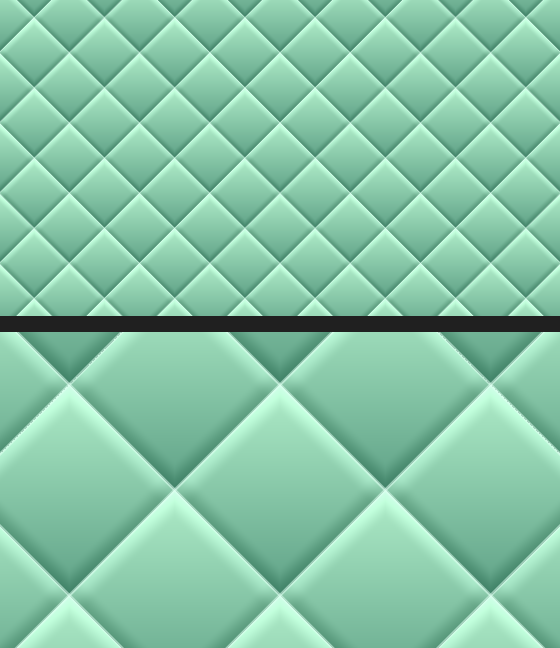
Top: the whole. Bottom: its middle third, enlarged.
Reproduce this pattern procedurally as a Shadertoy shader.

```glsl
const float TILES_DOWN = 4.5;      // diamond heights per canvas height
const float BEVEL_WIDTH = 0.10;    // in diamond heights
const float BEVEL_STRENGTH = 0.12;
const float SEAM_WIDTH = 0.014;
const float SEAM_OPACITY = 0.55;
const vec3 BODY_TOP = vec3(0.69, 0.93, 0.79);
const vec3 BODY_BOTTOM = vec3(0.37, 0.63, 0.525);
const vec3 SEAM_COLOR = vec3(0.88, 1.0, 0.95);

// Soft falloff inward from an edge
float bevel(float edgeDistance) {
    return 1.0 - smoothstep(0.0, BEVEL_WIDTH, edgeDistance);
}

// Antialiased coverage of a thin line
float lineCoverage(float distanceToLine, float pixel) {
    float halfWidth = 0.5 * SEAM_WIDTH;
    float covered = min(distanceToLine + 0.5 * pixel, halfWidth)
                  - max(distanceToLine - 0.5 * pixel, -halfWidth);
    return clamp(covered / pixel, 0.0, 1.0);
}

void mainImage(out vec4 fragColor, in vec2 fragCoord) {
    float pixel = TILES_DOWN / iResolution.y;
    vec2 p = (fragCoord - 0.5 * iResolution.xy) * pixel;

    // Diagonal axes turn the diamonds into unit squares
    vec2 cell = fract(vec2(p.x + p.y, p.y - p.x) + 0.5) - 0.5;
    float height = 0.5 * (cell.x + cell.y);

    // Vertical gradient with a lit upper rim and a shaded lower rim
    vec3 color = mix(BODY_BOTTOM, BODY_TOP, height + 0.5);
    float upperEdge = (0.5 - max(cell.x, cell.y)) * sqrt(0.5);
    float lowerEdge = (0.5 + min(cell.x, cell.y)) * sqrt(0.5);
    color += BEVEL_STRENGTH * (bevel(upperEdge) - bevel(lowerEdge));
    color = clamp(color, 0.0, 1.0);

    // Pale seams, brighter where they cross
    vec2 seam = (0.5 - abs(cell)) * sqrt(0.5);
    color = mix(color, SEAM_COLOR, SEAM_OPACITY * lineCoverage(seam.x, pixel));
    color = mix(color, SEAM_COLOR, SEAM_OPACITY * lineCoverage(seam.y, pixel));

    fragColor = vec4(color, 1.0);
}
```
